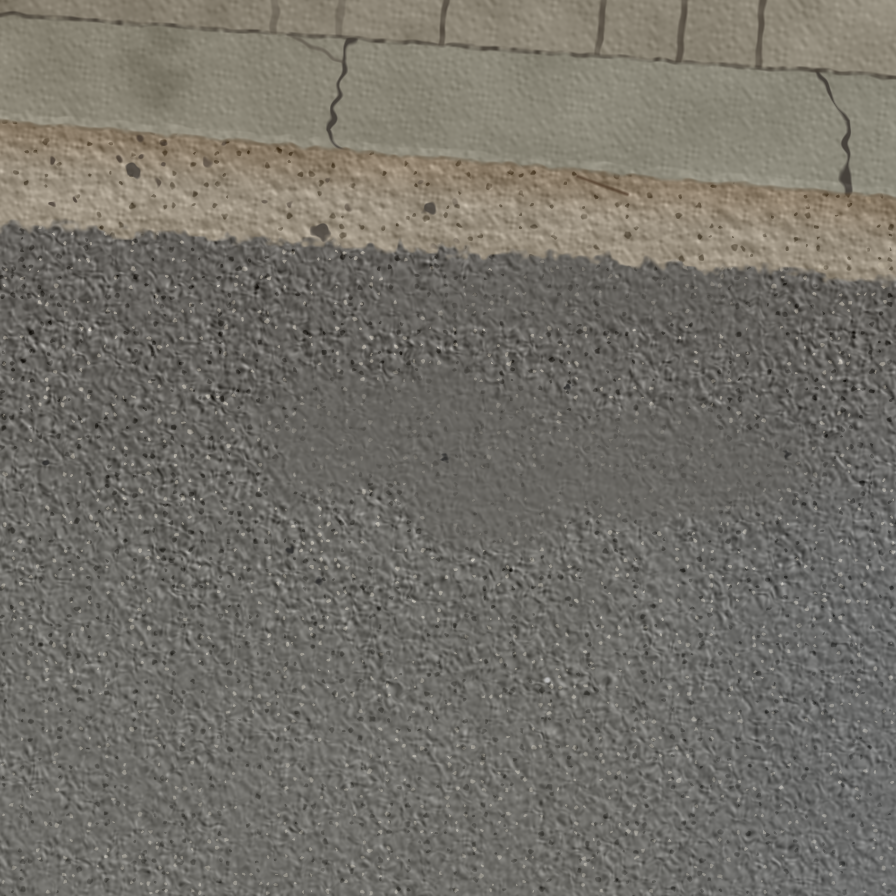
Write a WebGL 1 fragment shader that draws this texture.

```glsl
precision highp float;
// Worn roadside seen from above: paving blocks, a cracked kerb, a sandy gutter
// and coarse asphalt. Sloping bands are layered with smoothed edges; relief
// comes from differences of value noise, stones and pits from hashed cells.
uniform vec2 u_resolution;

float hash(vec2 p) {
  vec3 q = fract(p.xyx * 0.1031);
  q += dot(q, q.yzx + 33.33);
  return fract((q.x + q.y) * q.z);
}

float noise(vec2 p) {
  vec2 i = floor(p), f = fract(p);
  f = f * f * (3.0 - 2.0 * f);
  return mix(mix(hash(i), hash(i + vec2(1.0, 0.0)), f.x),
             mix(hash(i + vec2(0.0, 1.0)), hash(i + 1.0), f.x), f.y);
}

// Layered noise centred on zero
float fbm(vec2 p) {
  float sum = -0.47, amp = 0.5;
  for (int i = 0; i < 4; i++) {
    sum += amp * noise(p);
    p = p * 2.03 + 17.3;
    amp *= 0.5;
  }
  return sum;
}

vec2 warp(vec2 p, float scale, float amount) {
  return p + amount * (vec2(noise(p * scale), noise(p * scale + 40.0)) - 0.5);
}

// Slope towards a light at the upper left, on a turned lattice
float relief(vec2 p) {
  p = mat2(0.8, 0.6, -0.6, 0.8) * p;
  return noise(p) - noise(p + vec2(-0.7, 0.1));
}

float segment(vec2 p, vec2 a, vec2 b) {
  vec2 ab = b - a;
  return length(p - a - ab * clamp(dot(p - a, ab) / dot(ab, ab), 0.0, 1.0));
}

// Soft stroke, 1 on its centre line
float stroke(float dist, float width) {
  float soft = 0.0012 + 0.5 / u_resolution.y;
  return 1.0 - smoothstep(width - soft, width + soft, dist);
}

// One ragged dot in a share of the cells
float specks(vec2 p, float cells, float share, float radius) {
  vec2 g = warp(p * cells, 3.0, 0.25), id = floor(g);
  vec2 centre = 0.3 + 0.4 * vec2(hash(id + 5.0), hash(id + 9.0));
  float size = radius * (0.5 + 0.5 * hash(id + 2.0));
  return step(hash(id + 31.0), share) *
         (1.0 - smoothstep(size * 0.4, size, length(fract(g) - centre)));
}

// Soft-edged ellipse mask
float blob(vec2 p, vec2 centre, vec2 radii) {
  return 1.0 - smoothstep(0.65, 1.25, length((p - centre) / radii));
}

vec3 asphalt(vec2 p) {
  vec3 col = mix(vec3(0.385, 0.375, 0.358), vec3(0.432, 0.428, 0.41), smoothstep(0.27, 0.72, p.y));
  col += vec3(-0.01, -0.003, 0.012) * smoothstep(0.6, 1.0, p.x) * smoothstep(0.3, 0.7, p.y);
  col += 0.04 * fbm(p * 7.0);
  // Worn areas where the stone relief is filled in
  vec2 w = warp(p, 22.0, 0.04);
  float worn = max(blob(w, vec2(0.45, 0.485), vec2(0.17, 0.082)),
                   blob(w, vec2(0.73, 0.52), vec2(0.19, 0.07)));
  worn = max(worn, blob(w, vec2(0.55, 0.56), vec2(0.09, 0.05)));
  worn = max(worn, 0.8 * blob(w, vec2(0.66, 0.328), vec2(0.21, 0.045)));
  col = mix(col, vec3(0.4, 0.392, 0.373), 0.5 * worn);
  float rough = (1.0 - 0.62 * worn) * mix(1.0, 0.75, smoothstep(0.5, 0.9, p.y));
  // Broken grain: lit slopes of three sizes, strongest where patches are coarse
  vec2 g = warp(p, 90.0, 0.006);
  float grain = 0.13 * relief(g * 150.0) + 0.17 * relief(g * 235.0 + 7.0);
  grain += 0.1 * (noise(p * vec2(270.0, 220.0)) - 0.5);
  col += rough * grain * (0.65 + 0.8 * noise(p * 38.0));
  col += rough * vec3(0.22, 0.21, 0.19) * specks(p, 105.0, 0.16, 0.36);
  col -= rough * 0.16 * specks(p + 0.37, 95.0, 0.2, 0.4);
  // Isolated deep pits and a pale glint
  float pit = min(length(p - vec2(0.356, 0.649)), length(p - vec2(0.323, 0.614)));
  pit = min(pit, min(length(p - vec2(0.497, 0.511)), length(p - vec2(0.879, 0.507))));
  pit = min(pit, min(length(p - vec2(0.051, 0.517)), length(p - vec2(0.634, 0.432))));
  col = mix(col, vec3(0.15), 0.8 * stroke(pit + 0.004 * noise(p * 300.0), 0.006));
  return mix(col, vec3(0.75), stroke(length(p - vec2(0.611, 0.759)), 0.003));
}

vec3 gutter(vec2 p, float top) {
  vec3 col = mix(vec3(0.555, 0.495, 0.415), vec3(0.605, 0.565, 0.5), smoothstep(0.005, 0.06, p.y - top));
  col += 0.16 * fbm(p * vec2(25.0, 65.0));
  col += 0.12 * relief(p * vec2(95.0, 150.0)) + 0.12 * relief(p * 240.0);
  col -= 0.2 * specks(p, 85.0, 0.2, 0.4);
  col = mix(col, vec3(0.24, 0.2, 0.17), (0.8 - p.x) * specks(p, 42.0, 0.16, 0.26));
  float stone = min(length(p - vec2(0.358, 0.258)), length(p - vec2(0.479, 0.232)));
  stone = min(stone, length(p - vec2(0.149, 0.19)));
  col = mix(col, vec3(0.26, 0.24, 0.22), 0.8 * stroke(stone + 0.008 * noise(p * 130.0), 0.012));
  float twig = segment(p, vec2(0.645, 0.197), vec2(0.7, 0.217));
  return mix(col, vec3(0.3, 0.22, 0.15), 0.7 * stroke(twig, 0.0016));
}

vec3 kerbStone(vec2 p) {
  vec3 col = mix(vec3(0.525, 0.505, 0.445), vec3(0.54, 0.53, 0.475), p.x);
  col += 0.1 * fbm(p * 15.0) + 0.07 * relief(p * 220.0);
  col -= 0.08 * blob(p, vec2(0.17, 0.075), vec2(0.045, 0.05)) * noise(p * 45.0);
  vec2 w = warp(p, 75.0, 0.01);
  float crack = min(segment(w, vec2(0.392, 0.042), vec2(0.367, 0.148)),
                    segment(w, vec2(0.367, 0.148), vec2(0.384, 0.168)));
  crack = min(crack, min(segment(w, vec2(0.912, 0.08), vec2(0.945, 0.132)),
                         segment(w, vec2(0.945, 0.132), vec2(0.944, 0.214))));
  col = mix(col, vec3(0.23, 0.21, 0.19), 0.85 * stroke(crack, 0.005 * noise(p * 50.0)));
  float hairline = segment(w, vec2(0.318, 0.038), vec2(0.385, 0.066));
  return mix(col, vec3(0.34, 0.31, 0.27), 0.6 * stroke(hairline, 0.002));
}

vec3 pavers(vec2 p) {
  vec3 col = mix(vec3(0.51, 0.48, 0.42), vec3(0.57, 0.545, 0.485), p.x);
  col += 0.12 * fbm(p * 20.0) + 0.08 * relief(p * 200.0);
  float x = warp(p, 70.0, 0.004).x + 0.08 * p.y;
  float joint = min(abs(x - 0.497), min(abs(x - 0.672), min(abs(x - 0.763), abs(x - 0.851))));
  float faint = min(abs(x - 0.308), abs(x - 0.381));
  float gap = max(stroke(joint, 0.0035), 0.5 * stroke(faint, 0.004));
  return mix(col, vec3(0.31, 0.28, 0.24), gap * (0.5 + 0.5 * noise(p * 90.0)));
}

void main() {
  vec2 p = gl_FragCoord.xy / u_resolution;
  p.y = 1.0 - p.y; // y runs down from the top edge
  float wobble = noise(p * 65.0) - 0.5, ragged = noise(p * 150.0);
  float kerbTop = 0.015 + 0.071 * p.x + 0.004 * wobble;
  float kerbEnd = 0.135 + 0.086 * p.x + 0.005 * wobble;
  float roadTop = 0.245 + 0.06 * p.x + 0.012 * (wobble + ragged);
  vec3 col = mix(pavers(p), kerbStone(p), smoothstep(-0.002, 0.002, p.y - kerbTop));
  col = mix(col, vec3(0.27, 0.245, 0.21), ragged * stroke(abs(p.y - kerbTop), 0.0024));
  col += 0.08 * ragged * stroke(abs(p.y - kerbEnd + 0.006), 0.005);
  col = mix(col, gutter(p, kerbEnd), smoothstep(-0.003, 0.003, p.y - kerbEnd));
  col = mix(col, vec3(0.43, 0.37, 0.29), 0.8 * ragged * stroke(abs(p.y - kerbEnd), 0.002));
  col = mix(col, asphalt(p), smoothstep(-0.005, 0.005, p.y - roadTop));
  gl_FragColor = vec4(clamp(col, 0.0, 1.0), 1.0);
}
```
